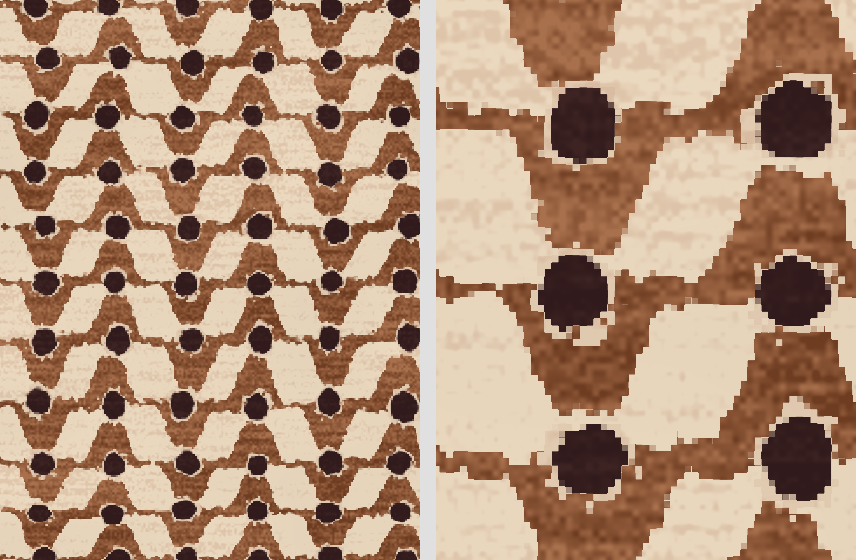
Left: the whole. Right: its middle third, enlarged.
This pattern is drawn by a WebGL 1 fragment shader. Its source:

```glsl
precision highp float;
uniform vec2 u_resolution;

const vec2 PITCH = vec2(0.172, 0.131);   // column and row spacing, in canvas widths
const vec2 FIRST_DOT = vec2(0.099, 0.014); // measured from the top left corner
const float KNOTS = 180.0;               // knots across the canvas

const vec3 CREAM = vec3(0.91, 0.84, 0.74);
const vec3 SAND = vec3(0.76, 0.60, 0.49);
const vec3 RUST = vec3(0.66, 0.44, 0.30);
const vec3 BROWN = vec3(0.43, 0.235, 0.13);
const vec3 PLUM = vec3(0.19, 0.10, 0.105);
const vec3 PLUM_WORN = vec3(0.29, 0.18, 0.17);

float hash(vec2 p) {
  vec3 q = fract(p.xyx * 0.1031);
  q += dot(q, q.yzx + 33.33);
  return fract((q.x + q.y) * q.z);
}

float noise(vec2 p) {
  vec2 i = floor(p);
  vec2 f = fract(p);
  f = f * f * (3.0 - 2.0 * f);
  float low = mix(hash(i), hash(i + vec2(1.0, 0.0)), f.x);
  float high = mix(hash(i + vec2(0.0, 1.0)), hash(i + vec2(1.0)), f.x);
  return mix(low, high, f.y);
}

// Snaps a position to the knot lattice with softened steps
vec2 snapToKnots(vec2 p, float knots, float softness) {
  vec2 g = p * knots;
  vec2 stepped = smoothstep(0.5 - softness, 0.5 + softness, fract(g));
  return (floor(g) + stepped) / knots;
}

float inside(float depth, float soft) {
  return smoothstep(-soft, soft, depth);
}

// Coverage of one row: x = wave band, y = pale ring, z = dot
vec3 waveRow(vec2 cell, float row, float ragged, float soft) {
  float x = cell.x + 0.13 * (hash(vec2(row + 20.0, 3.0)) - 0.5);
  float column = floor(x + 0.5);
  vec2 id = vec2(column + 7.0, row + 11.0);
  vec2 d = vec2(x - column, cell.y - row);

  // Even columns hang down, odd columns arch up
  float side = 1.0 - 2.0 * mod(column, 2.0);
  float gentle = step(0.0, d.x * side);
  float rise = d.y * side;
  float link = mix(0.045, 0.085, gentle);
  float reach = mix(0.38, 0.44, gentle);
  float tall = 0.64 + 0.10 * hash(id);
  float lobe = link + tall * (1.0 - smoothstep(0.10, reach, abs(d.x) + 0.05 * ragged));
  float band = min(rise + link, lobe - rise) + 0.06 * ragged;

  // Dots wander a little and differ in size
  vec2 drift = vec2(hash(id + 31.0), hash(id + 57.0)) - 0.5;
  vec2 toDot = d * PITCH / PITCH.y - 0.09 * drift;
  float radius = 0.19 + 0.04 * hash(id + 83.0) + 0.025 * ragged;
  float dist = length(toDot);
  float ring = radius + 0.045 + 0.05 * ragged;
  return vec3(inside(band, soft), inside(ring - dist, soft), inside(radius - dist, soft));
}

void main() {
  vec2 p = gl_FragCoord.xy / u_resolution.x;
  float top = u_resolution.y / u_resolution.x;
  float pixel = 1.0 / u_resolution.x;
  p.y = top - p.y;

  // Knotted grid, with rows stretched apart in the lower part
  vec2 q = snapToKnots(p, KNOTS, clamp(0.6 * pixel * KNOTS, 0.1, 0.5));
  float ragged = 2.0 * noise(q * KNOTS * 0.55) - 1.0;
  vec2 wander = vec2(noise(q * 6.0 + 40.0), noise(q * 5.0 + 70.0)) - 0.5;
  float stretch = (q.y - 1.07) / 0.148;
  vec2 warped = q + 0.016 * wander;
  warped.y -= 0.042 * exp(-0.5 * stretch * stretch);
  vec2 cell = (warped - FIRST_DOT) / PITCH;

  // The rows above and below share each gap
  float soft = 0.8 * pixel / PITCH.y;
  vec3 cover = vec3(0.0);
  for (int i = 0; i < 2; i++) {
    cover = max(cover, waveRow(cell, floor(cell.y) + float(i), ragged, soft));
  }

  // Wool: fine pile, horizontal dye streaks and broad fading
  float pile = noise(p * KNOTS * 1.05 + 15.0);
  float streak = noise(p * vec2(11.0, 125.0));
  float fade = noise(p * vec2(4.0, 7.0) + 9.0);
  float tone = 0.5 + 0.75 * (pile - 0.5) + 0.65 * (streak - 0.5) + 0.55 * (fade - 0.5);
  float wear = clamp(tone, 0.0, 1.0);

  vec3 ground = mix(CREAM, SAND, 0.32 * smoothstep(0.5, 1.05, tone));
  ground *= 0.98 + 0.04 * fade;
  vec3 wave = mix(BROWN, RUST, wear);
  vec3 dot_ = mix(PLUM, PLUM_WORN, 0.5 * wear * wear);

  vec3 color = mix(ground, wave, cover.x);
  color = mix(color, mix(ground, SAND, 0.2), cover.y);
  color = mix(color, dot_, cover.z);
  gl_FragColor = vec4(color, 1.0);
}
```
